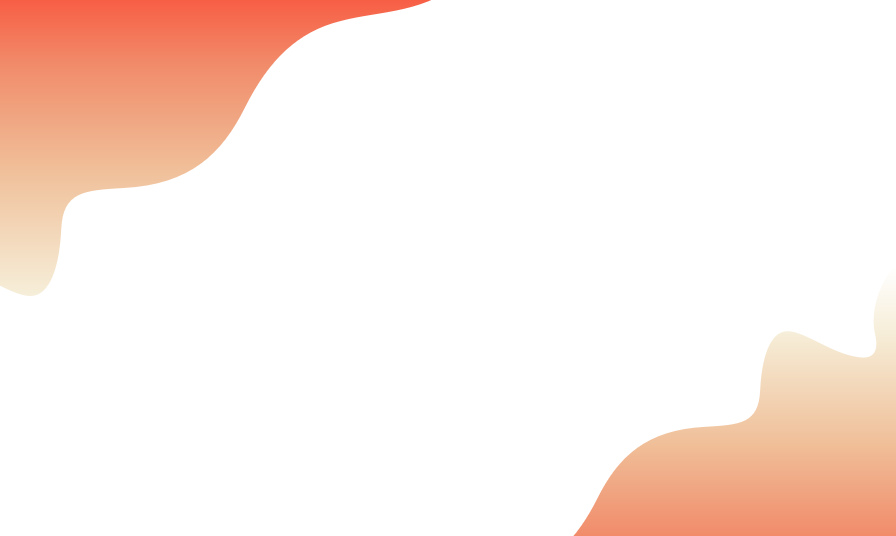
Reproduce this background procedurally as a WebGL 1 fragment shader.

```glsl
precision highp float;

uniform vec2 u_resolution;

#define CANVAS vec2(768.0, 459.0)
#define WHITE vec3(1.0)
#define CORAL vec3(0.97, 0.37, 0.27)
#define SALMON vec3(0.945, 0.545, 0.415)
#define PEACH vec3(0.94, 0.75, 0.60)
#define CREAM vec3(0.965, 0.93, 0.845)
#define TWIN_ORIGIN vec2(698.0, 508.0)
#define TWIN_SCALE 0.885
#define CURVE_STEPS 16

vec2 bezier(vec2 a, vec2 b, vec2 c, vec2 d, float t) {
  float s = 1.0 - t;
  return s * s * s * a + 3.0 * s * s * t * b + 3.0 * s * t * t * c + t * t * t * d;
}

float segmentDistance(vec2 p, vec2 a, vec2 b) {
  vec2 along = b - a;
  float h = clamp(dot(p - a, along) / dot(along, along), 0.0, 1.0);
  return length(p - a - along * h);
}

// Updates edge.x (nearest distance) and edge.y (sign, flipped per crossing)
void traceCurve(vec2 p, vec2 a, vec2 b, vec2 c, vec2 d, inout vec2 edge) {
  vec2 start = a;
  for (int i = 1; i <= CURVE_STEPS; i++) {
    vec2 end = bezier(a, b, c, d, float(i) / float(CURVE_STEPS));
    edge.x = min(edge.x, segmentDistance(p, start, end));
    if ((start.x > p.x) != (end.x > p.x)) {
      float y = mix(start.y, end.y, (p.x - start.x) / (end.x - start.x));
      if (y > p.y) edge.y = -edge.y;
    }
    start = end;
  }
}

// Signed distance to the wavy corner, negative inside; y runs downward
float waveDistance(vec2 p) {
  vec2 shoulder = vec2(292.0, 18.0);
  vec2 slope = vec2(210.0, 92.0);
  vec2 shelf = vec2(106.0, 161.0);
  vec2 drop = vec2(52.5, 196.0);
  vec2 tip = vec2(26.0, 253.5);
  vec2 hollow = vec2(-47.5, 228.0);
  vec2 neck = vec2(-58.5, 252.0);
  vec2 edge = vec2(1e4, 1.0);
  traceCurve(p, vec2(400.0, -20.0), vec2(367.0, 12.0), vec2(325.0, 9.0), shoulder, edge);
  traceCurve(p, shoulder, vec2(255.0, 27.0), vec2(230.0, 52.0), slope, edge);
  traceCurve(p, slope, vec2(190.0, 132.0), vec2(163.0, 158.0), shelf, edge);
  traceCurve(p, shelf, vec2(72.0, 163.0), vec2(54.0, 164.0), drop, edge);
  traceCurve(p, drop, vec2(51.0, 228.0), vec2(43.0, 253.5), tip, edge);
  traceCurve(p, tip, vec2(8.0, 253.5), vec2(-20.0, 229.0), hollow, edge);
  traceCurve(p, hollow, vec2(-64.0, 228.0), vec2(-60.0, 246.0), neck, edge);
  traceCurve(p, neck, vec2(-54.0, 275.0), vec2(-64.0, 305.0), vec2(-85.0, 325.0), edge);
  return edge.x * edge.y;
}

// Vertical fade from coral to white
vec3 waveColor(float y) {
  vec3 color = mix(CORAL, SALMON, clamp(y / 55.0, 0.0, 1.0));
  color = mix(color, PEACH, clamp((y - 55.0) / 90.0, 0.0, 1.0));
  color = mix(color, CREAM, clamp((y - 145.0) / 105.0, 0.0, 1.0));
  return mix(color, WHITE, clamp((y - 250.0) / 66.0, 0.0, 1.0));
}

vec3 paintWave(vec3 base, vec2 p, float pixel) {
  float cover = clamp(0.5 - waveDistance(p) / pixel, 0.0, 1.0);
  return mix(base, waveColor(p.y), cover);
}

void main() {
  vec2 uv = gl_FragCoord.xy / u_resolution;
  vec2 p = vec2(uv.x, 1.0 - uv.y) * CANVAS;
  float pixel = CANVAS.x / u_resolution.x;

  // Upper left wave, then its smaller twin turned half round
  vec3 color = paintWave(WHITE, p, pixel);
  color = paintWave(color, (TWIN_ORIGIN - p) / TWIN_SCALE, pixel / TWIN_SCALE);
  gl_FragColor = vec4(color, 1.0);
}
```
